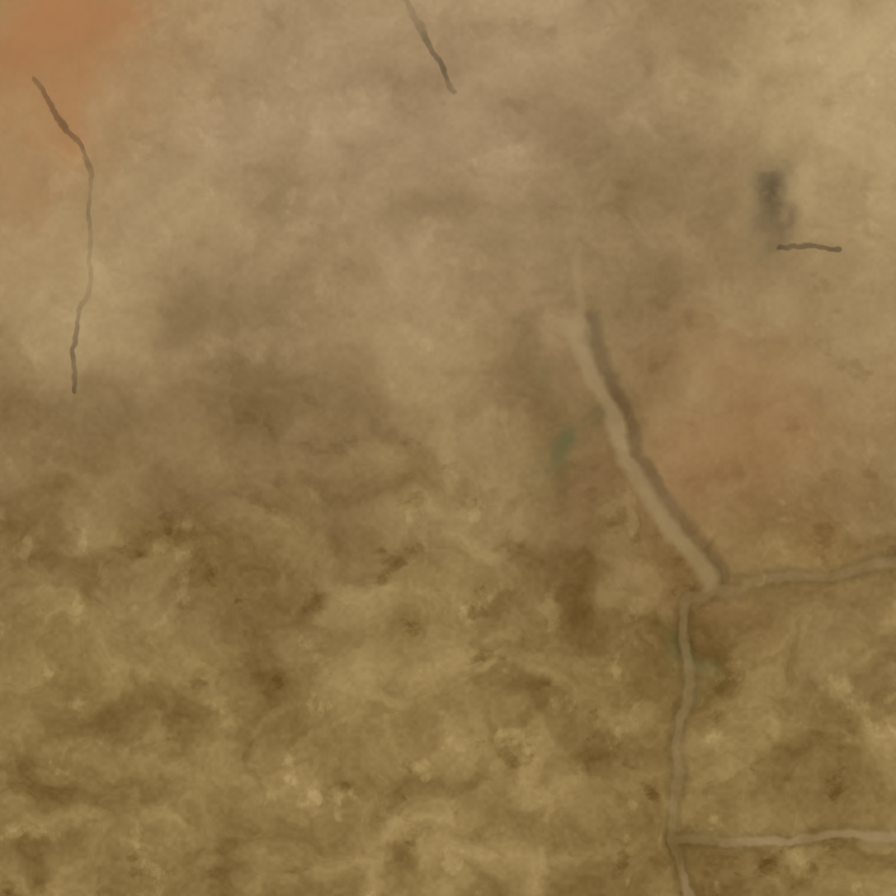
Reproduce this texture procedurally as a WebGL 1 fragment shader.

```glsl
precision highp float;
uniform vec2 u_resolution;

#define STONE vec3(0.558, 0.462, 0.315)
#define RUST vec3(0.68, 0.46, 0.29)
#define MOSS vec3(0.36, 0.38, 0.24)
#define VEIN vec3(0.63, 0.54, 0.39)
#define SLOPE 0.12
#define CLOUDS 0.24
#define MOTTLE 0.27
#define GRAIN 0.035
#define WOBBLE 0.022

float hash(vec2 p) {
  vec3 q = fract(vec3(p.xyx) * 0.1031);
  q += dot(q, q.yzx + 33.33);
  return fract((q.x + q.y) * q.z);
}

float noise(vec2 p) {
  vec2 i = floor(p), f = fract(p);
  f = f * f * (3.0 - 2.0 * f);
  return mix(mix(hash(i), hash(i + vec2(1, 0)), f.x),
             mix(hash(i + vec2(0, 1)), hash(i + vec2(1, 1)), f.x), f.y);
}

// Layered noise, centred on zero
float fbm(vec2 p) {
  float sum = 0.0, amp = 0.5;
  for (int i = 0; i < 5; i++) {
    sum += amp * (noise(p) - 0.5);
    p = mat2(1.6, 1.2, -1.2, 1.6) * p + 17.3;
    amp *= 0.55;
  }
  return sum;
}

float segment(vec2 p, vec2 a, vec2 b) {
  vec2 d = b - a;
  return length(p - a - d * clamp(dot(p - a, d) / dot(d, d), 0.0, 1.0));
}

// Soft elliptical patch, 1 at its centre
float patchMask(vec2 p, vec2 centre, vec2 radius) {
  vec2 d = (p - centre) / radius;
  return exp(-dot(d, d));
}

float line(float dist, float width) {
  return 1.0 - smoothstep(width * 0.4, width * 1.3, dist);
}

void main() {
  vec2 uv = gl_FragCoord.xy / u_resolution;
  vec2 warp = vec2(fbm(uv * 13.0), fbm(uv * 13.0 + 40.0));
  vec2 p = uv + WOBBLE * 1.5 * warp;
  vec2 blot = uv + 0.16 * warp;
  float low = 1.0 - smoothstep(0.2, 0.65, uv.y + 0.3 * warp.x);

  // Broad light and shade
  float tone = SLOPE * (uv.y - 0.47) + CLOUDS * fbm(uv * 4.0 + 3.0);
  tone += 0.07 * patchMask(blot, vec2(0.97, 0.82), vec2(0.25, 0.3));
  tone += 0.04 * patchMask(blot, vec2(0.1, 0.7), vec2(0.15, 0.2));
  tone -= 0.07 * patchMask(blot, vec2(0.62, 0.47), vec2(0.13, 0.17));
  tone -= 0.05 * patchMask(blot, vec2(0.2, 0.25), vec2(0.17, 0.14));

  // Fine mottling, rougher towards the bottom
  float fine = fbm(uv * vec2(20.0, 24.0) + 2.0 * warp);
  tone += MOTTLE * mix(0.45, 1.0, low) * fine;
  tone += GRAIN * mix(0.6, 1.0, low) * (noise(uv * 190.0) - 0.5);

  // Scattered dark pits and pale flakes
  float pits = fbm(uv * vec2(26.0, 34.0) + 71.0);
  float flakes = fbm(uv * vec2(34.0, 28.0) + 113.0);
  tone -= mix(0.03, 0.08, low) * smoothstep(0.17, 0.34, pits);
  tone += mix(0.03, 0.07, low) * smoothstep(0.18, 0.34, flakes);

  vec3 color = STONE + tone * vec3(1.0, 0.99, 0.85);
  color += vec3(0.005, 0.003, -0.03) * low;
  color += vec3(0.0, -0.005, 0.02) * patchMask(blot, vec2(0.45, 0.88), vec2(0.3, 0.2));

  // Rust and moss stains
  float rust = 0.75 * patchMask(blot, vec2(0.06, 0.99), vec2(0.12, 0.12));
  rust += 0.3 * patchMask(blot, vec2(0.83, 0.49), vec2(0.12, 0.11));
  rust += 0.25 * patchMask(blot, vec2(0.0, 0.85), vec2(0.06, 0.15));
  color = mix(color, RUST, min(rust, 1.0));
  float moss = patchMask(blot, vec2(0.635, 0.51), vec2(0.025, 0.035));
  moss += 0.6 * patchMask(blot, vec2(0.77, 0.29), vec2(0.02, 0.03));
  color = mix(color, MOSS, 0.55 * moss);

  // Pale mineral veins, the wide one shaded along its right side
  vec2 fork = vec2(0.79, 0.355), upper = vec2(0.645, 0.64), bend = vec2(0.7, 0.48);
  float wide = min(segment(p, upper, bend), segment(p, bend, fork));
  wide = min(wide, segment(p, vec2(0.64, 0.72), upper) + 0.004);
  vec2 q = p - vec2(0.014, 0.004);
  float shade = min(segment(q, upper, bend), segment(q, bend, fork));
  float thin = segment(p, fork - vec2(0.02, 0.02), vec2(0.765, 0.18));
  thin = min(thin, segment(p, vec2(0.765, 0.18), vec2(0.755, 0.06)));
  thin = min(thin, segment(p, vec2(0.755, 0.06), vec2(0.785, -0.02)));
  thin = min(thin, segment(p, vec2(0.755, 0.06), vec2(1.02, 0.075)));
  thin = min(thin, segment(p, fork - vec2(0.02, 0.015), vec2(1.02, 0.37)));
  color *= 1.0 - 0.16 * line(shade, 0.012);
  color *= 1.0 - 0.1 * line(thin, 0.013);
  vec3 veinColor = VEIN + 0.12 * fine - 0.04 * (1.0 - uv.y);
  color = mix(color, veinColor, 0.75 * line(wide, 0.011));
  float broken = smoothstep(-0.2, 0.15, fbm(uv * 9.0 + 57.0));
  color = mix(color, veinColor, mix(0.25, 0.75, broken) * line(thin, 0.006));

  // Hairline cracks and a chipped hollow
  float crack = min(segment(p, vec2(0.045, 0.91), vec2(0.1, 0.81)),
                    segment(p, vec2(0.1, 0.81), vec2(0.09, 0.56)));
  crack = min(crack, segment(p, vec2(0.44, 1.01), vec2(0.51, 0.9)));
  crack = min(crack, segment(p, vec2(0.87, 0.73), vec2(0.93, 0.715)));
  color *= 1.0 - 0.28 * mix(0.3, 1.0, broken) * line(crack, 0.0035);
  float chip = patchMask(p + 0.03 * warp, vec2(0.863, 0.775), vec2(0.022, 0.045));
  chip += 0.5 * patchMask(blot, vec2(0.835, 0.95), vec2(0.015, 0.012));
  color *= 1.0 - 0.38 * chip * smoothstep(-0.25, 0.2, fine);

  gl_FragColor = vec4(clamp(color, 0.0, 1.0), 1.0);
}
```
